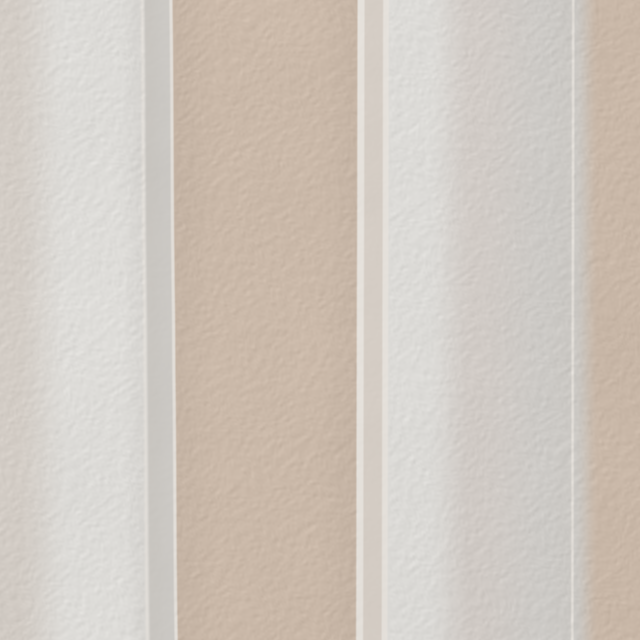
Reproduce this texture procedurally as a WebGL 1 fragment shader.

```glsl
precision highp float;
// Tall vertical mouldings of pale plaster and beige panels with thin raised edges.
uniform vec2 u_resolution;

#define BEIGE vec3(0.785, 0.717, 0.655)
#define PALE vec3(0.866, 0.860, 0.846)
#define WARM_GREY vec3(0.822, 0.797, 0.770)
#define COOL_GREY vec3(0.800, 0.790, 0.775)
#define SHADE_GREY vec3(0.785, 0.772, 0.752)
#define RIDGE vec3(0.895, 0.878, 0.855)
#define GRAIN_SCALE 135.0
#define GRAIN_DEPTH 0.042
#define MOTTLE_DEPTH 0.016
#define LEAN 0.008

float hash(vec2 p) {
  vec3 q = fract(vec3(p.xyx) * 0.1031);
  q += dot(q, q.yzx + 33.33);
  return fract((q.x + q.y) * q.z);
}

float noise(vec2 p) {
  vec2 i = floor(p);
  vec2 f = fract(p);
  f = f * f * (3.0 - 2.0 * f);
  return mix(mix(hash(i), hash(i + vec2(1.0, 0.0)), f.x),
             mix(hash(i + vec2(0.0, 1.0)), hash(i + 1.0), f.x), f.y);
}

// Short slanted bumps of the plaster surface
float plaster(vec2 p) {
  vec2 slanted = vec2(p.x * 0.8 + p.y * 0.6, p.y * 0.8 - p.x * 0.6);
  return 0.65 * noise(slanted * vec2(0.75, 1.15) + 40.0)
       + 0.35 * noise(p * 1.9 + 90.0);
}

// Soft-sided step, never narrower than one pixel
float edge(float x, float at, float softness) {
  float s = max(softness, 0.75 / u_resolution.x);
  return smoothstep(at - s, at + s, x);
}

float band(float x, float center, float width, float softness) {
  return edge(x, center - 0.5 * width, softness)
       - edge(x, center + 0.5 * width, softness);
}

// Profile of the mouldings from left to right
vec3 mouldings(float x, float y) {
  float bow = LEAN * (0.5 - y) + 0.0007 * (noise(vec2(y * 14.0, 3.0)) - 0.5);
  float left = x - bow;
  float right = x + 0.3 * bow;

  // Rounded pale column and its shaded side
  vec3 c = mix(WARM_GREY, PALE, edge(left, 0.065, 0.045));
  c = mix(c, COOL_GREY, 0.45 * edge(left, 0.206, 0.022));
  c = mix(c, SHADE_GREY, edge(left, 0.229, 0.004));
  c = mix(c, COOL_GREY, 0.6 * edge(left, 0.250, 0.015));

  // Central panel, darker along its sides
  float sides = smoothstep(0.07, 0.145, abs(x - 0.415));
  c = mix(c, BEIGE * (1.008 - 0.026 * sides), edge(left, 0.272, 0.002));

  // Narrow groove, then the second pale column
  vec3 groove = mix(WARM_GREY, BEIGE, 0.12) * 1.015;
  c = mix(c, groove, edge(right, 0.562, 0.002));
  c = mix(c, PALE * 0.992, edge(right, 0.603, 0.003));
  c = mix(c, WARM_GREY * vec3(0.993, 0.995, 1.005), edge(x, 0.703, 0.035));
  c = mix(c, COOL_GREY, edge(x, 0.800, 0.060));
  c = mix(c, SHADE_GREY, 0.4 * edge(x, 0.870, 0.030));

  // Last panel emerging from a blurred shadow
  c = mix(c, BEIGE, edge(x, 0.917, 0.019));

  // Raised edges
  c = mix(c, RIDGE, 0.75 * band(left, 0.226, 0.005, 0.003));
  c = mix(c, RIDGE, 0.90 * band(left, 0.271, 0.005, 0.002));
  c = mix(c, RIDGE, band(right, 0.563, 0.011, 0.002));
  c = mix(c, RIDGE, 0.95 * band(right, 0.602, 0.009, 0.002));
  c = mix(c, RIDGE, 0.85 * band(x, 0.895 - 0.2 * bow, 0.004, 0.002));
  return c;
}

// Relief is smoothed away on the trims and the shaded side
float roughness(float x) {
  float trims = band(x, 0.250, 0.048, 0.004) + band(x, 0.583, 0.050, 0.004);
  return 1.0 - 0.8 * clamp(trims, 0.0, 1.0);
}

void main() {
  vec2 uv = gl_FragCoord.xy / u_resolution;
  vec3 color = mouldings(uv.x, uv.y);

  // Light from the upper left across the grain
  vec2 warp = vec2(noise(uv * 22.0), noise(uv * 22.0 + 50.0));
  vec2 p = uv * GRAIN_SCALE + 1.5 * warp;
  float relief = plaster(p + vec2(-0.28, 0.28)) - plaster(p - vec2(-0.28, 0.28));
  color += GRAIN_DEPTH * roughness(uv.x) * relief;

  // Broad uneven tone and a gentle vertical falloff
  float mottle = 0.6 * noise(uv * vec2(7.0, 4.0)) + 0.4 * noise(uv * 19.0 + 7.0);
  color += MOTTLE_DEPTH * (mottle - 0.5) + 0.006 * (uv.y - 0.5);

  gl_FragColor = vec4(color, 1.0);
}
```
